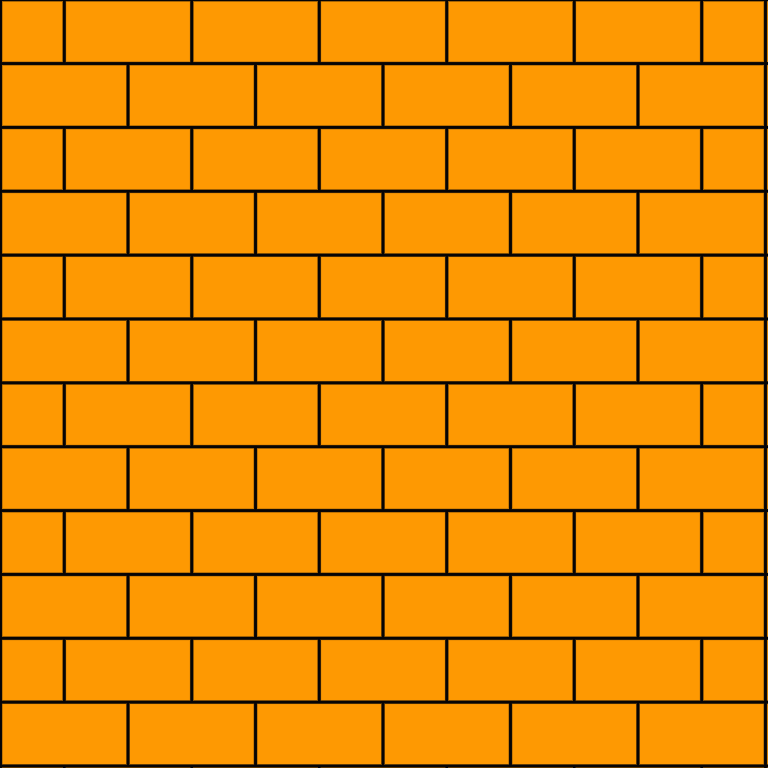
A Shadertoy shader for this pattern:

```glsl
// Flat orange running-bond brick wall with thin black joints and a thin frame.
#define COLUMNS 6.0
#define BRICK_SIZE vec2(0.1660, 0.08315)
#define WALL_CORNER vec2(0.0007, -0.0004)
#define JOINT_WIDTH 0.0043
#define EDGE_SOFTNESS 0.0011
#define BRICK_COLOR vec3(0.996, 0.6, 0.006)
#define JOINT_COLOR vec3(0.022, 0.014, 0.02)

// Distance from a coordinate to the nearest multiple of the pitch
float gridDistance(float x, float pitch) {
    return abs(x - pitch * round(x / pitch));
}

// Distance to the nearest joint centre line, with p measured from the top left
float jointDistance(vec2 p) {
    float row = floor(p.y / BRICK_SIZE.y);
    float shift = 0.5 * (1.0 - mod(row, 2.0)) * BRICK_SIZE.x;
    float bed = gridDistance(p.y, BRICK_SIZE.y);
    float head = gridDistance(p.x - shift, BRICK_SIZE.x);
    // Vertical frame lines close the half bricks at both ends
    float halfWall = 0.5 * COLUMNS * BRICK_SIZE.x;
    float frame = abs(abs(p.x - halfWall) - halfWall);
    return min(bed, min(head, frame));
}

void mainImage(out vec4 fragColor, in vec2 fragCoord) {
    vec2 uv = fragCoord / iResolution.xy;
    vec2 p = vec2(uv.x, 1.0 - uv.y) - WALL_CORNER;

    // Soft edge, never narrower than about one pixel
    float soft = max(EDGE_SOFTNESS, 0.6 / iResolution.y);
    float halfWidth = 0.5 * JOINT_WIDTH;
    float brick = smoothstep(halfWidth - soft, halfWidth + soft, jointDistance(p));

    fragColor = vec4(mix(JOINT_COLOR, BRICK_COLOR, brick), 1.0);
}
```
